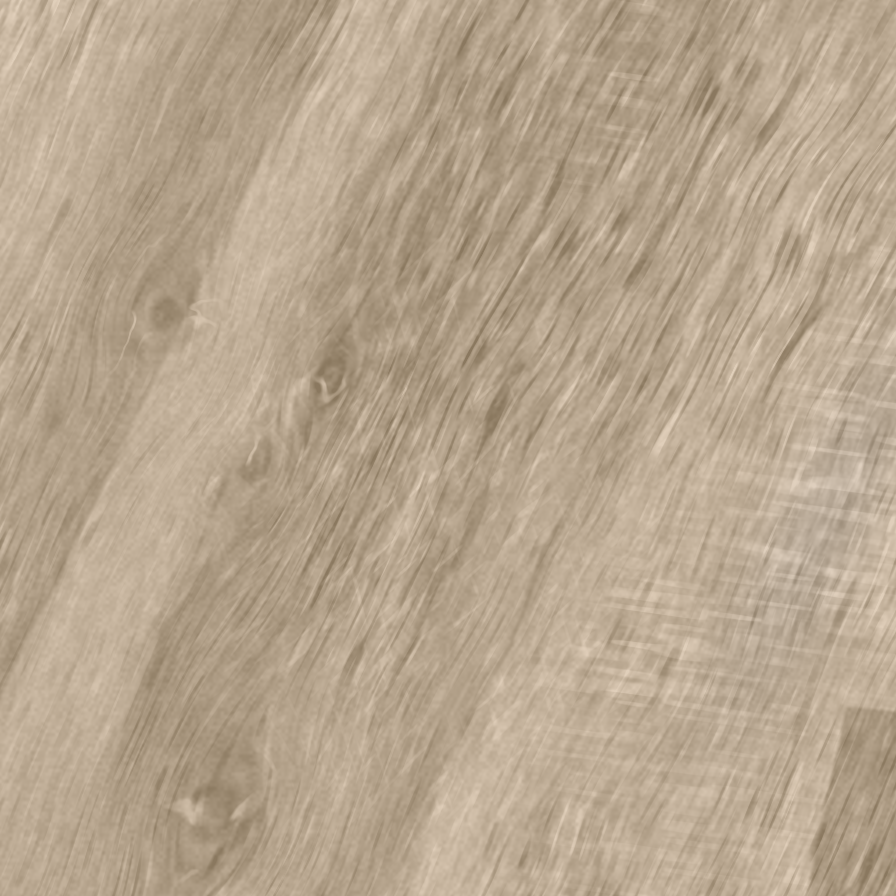
A Shadertoy shader for this texture:

```glsl
// Pale oak planks with slanted grain, knots, a cathedral figure and saw marks.

const vec3 DARK_OAK = vec3(0.62, 0.55, 0.455);
const vec3 LIGHT_OAK = vec3(0.82, 0.75, 0.665);
const vec3 GREY_WASH = vec3(0.72, 0.675, 0.63);
const vec2 GRAIN_AXIS = vec2(0.438, 0.899);
const float SEAM = -0.097;
const int KNOT_COUNT = 4;
// Knot centre (x, y) and radius
const vec3 KNOTS[KNOT_COUNT] = vec3[KNOT_COUNT](
    vec3(0.18, 0.65, 0.046), vec3(0.28, 0.475, 0.032),
    vec3(0.24, 0.09, 0.050), vec3(0.37, 0.58, 0.028));

float hash(vec2 p) {
    return fract(sin(dot(p, vec2(127.1, 311.7))) * 43758.5453);
}

float noise(vec2 p) {
    vec2 i = floor(p), f = fract(p);
    f = f * f * (3.0 - 2.0 * f);
    return mix(mix(hash(i), hash(i + vec2(1, 0)), f.x),
               mix(hash(i + vec2(0, 1)), hash(i + vec2(1, 1)), f.x), f.y);
}

float fbm(vec2 p) {
    float sum = 0.0, amp = 0.5;
    for (int i = 0; i < 4; i++) {
        sum += amp * noise(p);
        p = p * 2.03 + 17.3;
        amp *= 0.5;
    }
    return sum / 0.9375;
}

// Returns (along, across) the grain
vec2 toGrain(vec2 p) {
    return vec2(dot(p, GRAIN_AXIS), dot(p, vec2(GRAIN_AXIS.y, -GRAIN_AXIS.x)));
}

float blob(vec2 d, vec2 size) {
    d /= size;
    return exp(-dot(d, d));
}

// Grain lines part around each knot
float bendGrain(vec2 uv, float across) {
    float bent = across;
    for (int i = 0; i < KNOT_COUNT; i++) {
        vec2 d = toGrain(uv - KNOTS[i].xy);
        bent -= 0.8 * d.y * blob(d, KNOTS[i].z * vec2(2.4, 1.5));
    }
    return bent + 0.035 * (noise(uv * 4.0) + 0.4 * noise(uv * 9.0) - 0.7);
}

// Broad light and dark bands; the seam stays straight
float bandTone(float across, float bent) {
    float tone = mix(0.72, 0.25, smoothstep(-0.32, -0.13, bent));
    tone = mix(tone, 0.64, smoothstep(SEAM - 0.004, SEAM + 0.004, across));
    tone = mix(tone, 0.33, smoothstep(-0.02, 0.07, bent));
    tone = mix(tone, 0.45, smoothstep(0.14, 0.28, bent));
    return mix(tone, 0.70, smoothstep(0.385, 0.41, bent));
}

// Scattered strokes: 1 inside a stroke, 0 between
float strokes(vec2 p, vec2 frequency, float threshold) {
    return smoothstep(threshold, threshold + 0.28, noise(p * frequency));
}

// Fine fibres, short pale flecks and dark pores
float fibres(vec2 g) {
    float fine = noise(g * vec2(42.0, 260.0)) - 0.5;
    float coarse = noise(g * vec2(14.0, 120.0) + 31.0) - 0.5;
    float pores = strokes(g + 1.7, vec2(19.0, 185.0), 0.62);
    float pale = strokes(g + 4.3, vec2(27.0, 205.0), 0.66);
    return 0.46 * fine + 0.26 * coarse - 0.42 * pores + 0.34 * pale + 0.02;
}

// Long nested loops that fade outwards
float cathedral(vec2 d, float wobble) {
    float r = length(d / vec2(0.30, 0.085)) + 0.45 * (wobble - 0.5);
    float ring = sin(r * 17.0 + 3.0 * wobble);
    float paleLine = smoothstep(0.75, 1.0, ring);
    float fade = 1.0 - smoothstep(0.9, 1.6, r);
    return fade * (0.10 * ring + 0.16 * paleLine - 0.12);
}

// Dark eye with rings and pale curling cracks
float knotTone(vec2 uv, vec3 knot) {
    vec2 d = toGrain(uv - knot.xy);
    float wobble = fbm(uv * 16.0 + knot.xy * 40.0);
    float r = length(d / vec2(1.4, 0.9)) / knot.z + 0.9 * (wobble - 0.5);
    float fade = exp(-r * r);
    float crack = 1.0 - abs(2.0 * noise(toGrain(uv) * vec2(22.0, 38.0) + 2.0 * wobble) - 1.0);
    float pale = smoothstep(0.76, 0.96, crack) * smoothstep(0.35, 0.6, noise(uv * 30.0));
    return fade * (0.16 * sin(r * 12.0) - 0.34 + 0.95 * pale);
}

// Pale strokes that cross the grain
float sawMarks(vec2 uv) {
    vec2 slanted = vec2(uv.x, uv.y + 0.14 * uv.x);
    return strokes(slanted, vec2(17.0, 150.0), 0.5)
         + 0.6 * strokes(slanted + 2.9, vec2(34.0, 95.0), 0.55) - 0.45;
}

void mainImage(out vec4 fragColor, in vec2 fragCoord) {
    vec2 uv = fragCoord / iResolution.xy;
    vec2 grain = toGrain(uv);
    float bent = bendGrain(uv, grain.y);
    vec2 flow = vec2(grain.x, bent);

    // Bands with scalloped edges and slow streaks
    float scallop = 0.06 * (fbm(flow * vec2(5.0, 16.0)) - 0.5);
    float tone = bandTone(grain.y, bent + scallop);
    tone += 0.50 * (fbm(flow * vec2(3.5, 17.0) + 9.0) - 0.5);

    // Growth figure and knots
    tone += cathedral(toGrain(uv - vec2(0.49, 0.77)), fbm(flow * vec2(6.0, 14.0)));
    float veins = abs(fract(bent * 9.0 + 1.6 * fbm(flow * vec2(3.0, 8.0))) - 0.5);
    tone -= 0.2 * smoothstep(0.09, 0.0, veins) * smoothstep(0.18, 0.3, bent);
    for (int i = 0; i < KNOT_COUNT; i++) tone += knotTone(uv, KNOTS[i]);

    // Butt end of a darker plank
    float butt = smoothstep(-0.003, 0.003, uv.x - 0.9 - 0.21 * uv.y)
               * smoothstep(0.215, 0.209, uv.y + 0.1 * (uv.x - 0.94));
    tone = mix(tone, 0.15, 0.85 * butt);

    // Surface texture, softer beside the seam
    float clarity = mix(0.65, 1.25, smoothstep(0.35, 0.65, fbm(uv * 5.0 + 3.0)));
    clarity *= 1.0 - 0.35 * blob(vec2(grain.y + 0.04, 0.0), vec2(0.06));
    tone += clarity * fibres(flow);
    float middle = blob(uv - vec2(0.47, 0.45), vec2(0.25, 0.4));
    vec2 leaning = vec2(flow.x + 0.5 * flow.y, flow.y - 0.4 * flow.x);
    vec2 crossing = vec2(flow.x - 0.9 * flow.y, flow.y + 0.9 * flow.x);
    tone += 0.32 * middle * strokes(leaning, vec2(32.0, 160.0), 0.68);
    tone += 0.25 * middle * strokes(crossing, vec2(20.0, 110.0), 0.74);
    tone += 0.24 * (noise(uv * 250.0) - 0.5);

    // Sawn patches and a cool grey wash
    float wash = blob(toGrain(uv - vec2(0.92, 0.42)), vec2(0.22, 0.06));
    float sawn = wash + blob(toGrain(uv - vec2(0.71, 0.94)), vec2(0.16, 0.05))
               + blob(toGrain(uv - vec2(0.69, 0.27)), vec2(0.11, 0.06))
               + 0.35 * smoothstep(0.42, 0.6, grain.y);
    tone += 0.34 * min(sawn, 1.0) * (1.0 - butt) * sawMarks(uv);

    vec3 color = mix(DARK_OAK, LIGHT_OAK, clamp(tone, -0.4, 1.3));
    color = mix(color, GREY_WASH + 0.16 * (tone - 0.5), 0.45 * wash);
    fragColor = vec4(color, 1.0);
}
```
